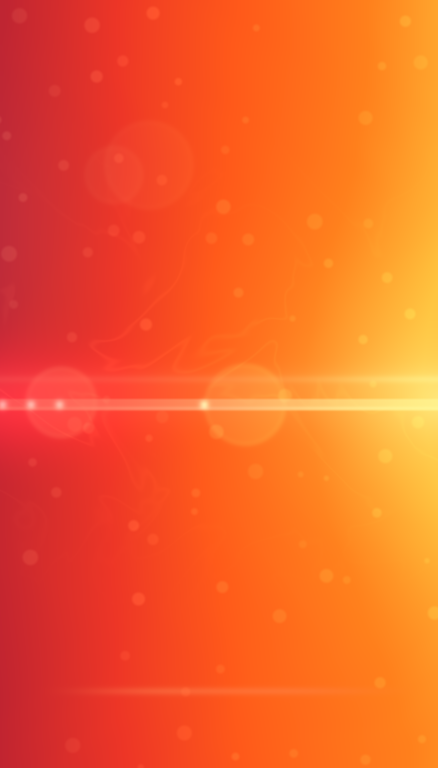
Write a Shadertoy shader that draws this background.

```glsl
#define SUN vec2(1.02, 0.478)
#define STREAK_Y 0.4730
#define STREAK_HALF 0.0075
#define UPPER_STREAK_Y 0.506
#define LOW_STREAK_Y 0.100
#define HAZE_AMOUNT 0.022
#define SPECK_CELLS 9.0
#define SPECK_GAIN 0.075
#define GHOST_GAIN 0.075

const vec3 CRIMSON = vec3(0.75, 0.14, 0.19);
const vec3 RED     = vec3(0.93, 0.21, 0.15);
const vec3 ORANGE  = vec3(1.00, 0.35, 0.10);
const vec3 AMBER   = vec3(1.00, 0.50, 0.11);
const vec3 GOLD    = vec3(1.00, 0.76, 0.23);
const vec3 PALE    = vec3(1.00, 0.96, 0.58);
const vec3 ROSE    = vec3(1.00, 0.48, 0.42);

vec2 hash2(vec2 p) {
    vec3 q = fract(vec3(p.xyx) * vec3(0.1031, 0.1030, 0.0973));
    q += dot(q, q.yzx + 33.33);
    return fract((q.xx + q.yz) * q.zy);
}

float bell(float d, float width) {
    d /= width;
    return exp(-d * d);
}

float disc(vec2 d, float radius, float soft) {
    return 1.0 - smoothstep(radius - soft, radius + soft, length(d));
}

// Domain-warped sines, roughly -1 to 1
float haze(vec2 p) {
    float sum = 0.0, gain = 0.5;
    for (int i = 0; i < 4; i++) {
        p += 0.5 * sin(p.yx * 1.3 + float(i) * 1.9);
        sum += gain * sin(p.x) * cos(p.y);
        p = mat2(1.5, 1.1, -1.1, 1.5) * p;
        gain *= 0.55;
    }
    return sum;
}

vec3 heatRamp(float t) {
    vec3 c = mix(CRIMSON, RED, clamp(t / 0.28, 0.0, 1.0));
    c = mix(c, ORANGE, clamp((t - 0.28) / 0.24, 0.0, 1.0));
    c = mix(c, AMBER, clamp((t - 0.52) / 0.27, 0.0, 1.0));
    return mix(c, GOLD, clamp((t - 0.79) / 0.28, 0.0, 1.0));
}

// Small soft discs, one per cell, present in some cells only
float specks(vec2 p) {
    vec2 cell = floor(p);
    float sum = 0.0;
    for (int j = -1; j <= 1; j++)
    for (int i = -1; i <= 1; i++) {
        vec2 id = cell + vec2(i, j);
        vec2 seed = hash2(id + 7.0);
        float radius = mix(0.05, 0.16, seed.y);
        float lit = step(0.52, seed.x) * seed.x;
        sum += lit * disc(p - id - hash2(id + 41.0), radius, 0.04);
    }
    return sum;
}

void mainImage(out vec4 fragColor, in vec2 fragCoord) {
    vec2 uv = fragCoord / iResolution.xy;
    float aspect = iResolution.y / iResolution.x;
    vec2 p = vec2(uv.x, uv.y * aspect);
    vec2 sun = vec2(SUN.x, SUN.y * aspect);
    float mist = haze(p * 5.0 + 2.0);

    // Warm sweep, bent toward the sun row and cooled at the lower right
    float heat = uv.x + 0.10 * bell(uv.y - 0.50, 0.19) * smoothstep(0.1, 0.8, uv.x);
    heat += 0.04 * bell(uv.y - 0.25, 0.2) * (1.0 - uv.x);
    heat -= 0.16 * uv.x * uv.x * (1.0 - smoothstep(0.0, 0.4, uv.y));
    heat -= 0.05 * smoothstep(0.6, 0.9, uv.y) * smoothstep(0.3, 0.8, uv.x);
    vec3 col = heatRamp(heat + HAZE_AMOUNT * mist);

    // Violet shade at the upper left, red bloom on the left of the streak
    col += vec3(0.0, 0.03, 0.035) * bell(length(uv - vec2(0.0, 0.70)), 0.2);
    col += vec3(0.21, 0.01, 0.04) * bell(uv.x, 0.28) * bell(uv.y - 0.475, 0.065);

    // Drifting filaments
    float thread = bell(haze(p * 8.0 + 4.0) - 0.12, 0.035);
    col += vec3(0.03, 0.028, 0.015) * thread * bell(uv.y - 0.52, 0.17);

    // Sun at the right edge
    vec2 toSun = p - sun;
    float core = exp(-6.5 * length(toSun * vec2(1.0, 1.6)));
    col = mix(col, PALE, 0.75 * core);

    // Specks and large lens ghosts
    col += vec3(0.6, 1.0, 0.6) * SPECK_GAIN * specks(p * SPECK_CELLS);
    for (int i = 0; i < 4; i++) {
        float k = float(i);
        float upper = step(1.5, k);
        vec2 center = mix(vec2(0.56 - 0.42 * k, STREAK_Y + 0.003 * k),
                          vec2(0.26 + 0.08 * (k - 2.0), 0.772 + 0.013 * (k - 2.0)), upper);
        float radius = mix(0.092 - 0.012 * k, 0.065 + 0.035 * (k - 2.0), upper);
        vec2 d = p - center * vec2(1.0, aspect);
        float rim = 0.4 * bell(length(d) - radius, 0.008);
        float ghost = disc(d, radius, 0.008) + rim;
        col += vec3(0.3, 1.0, 0.6) * GHOST_GAIN * mix(1.0, 0.35, upper) * ghost;
    }

    // Main streak: soft band, bright lower line and wide halo
    vec3 flare = mix(ROSE, PALE, smoothstep(0.0, 1.0, uv.x));
    float dy = uv.y - STREAK_Y;
    float band = 1.0 - smoothstep(STREAK_HALF - 0.002, STREAK_HALF + 0.002, abs(dy));
    float line = bell(dy + 0.0045, 0.0025);
    float halo = bell(dy - 0.008, 0.035);
    float power = mix(0.38, 0.62, uv.x);
    col = mix(col, flare, clamp(power * band + 0.22 * line + 0.13 * halo, 0.0, 1.0));

    // Thin upper streak and faint low streak
    float upperLine = bell(uv.y - UPPER_STREAK_Y, 0.005) + 0.4 * bell(uv.y - UPPER_STREAK_Y, 0.014);
    col = mix(col, flare, upperLine * (0.14 + 0.22 * bell(uv.x - 1.0, 0.2)));
    float lowSpan = smoothstep(0.08, 0.4, uv.x) * (1.0 - smoothstep(0.6, 0.98, uv.x));
    float lowLine = bell(uv.y - LOW_STREAK_Y, 0.0055);
    col = mix(col, vec3(1.0, 0.55, 0.35), 0.36 * lowLine * lowSpan);

    // Glints riding the streak
    for (int i = 0; i < 4; i++) {
        float k = float(i);
        float x = 0.006 + 0.065 * k + 0.265 * step(2.5, k);
        vec2 d = p - vec2(x, STREAK_Y * aspect);
        col += vec3(0.2, 0.32, 0.3) * bell(length(d), 0.011);
    }

    fragColor = vec4(clamp(col, 0.0, 1.0), 1.0);
}
```
